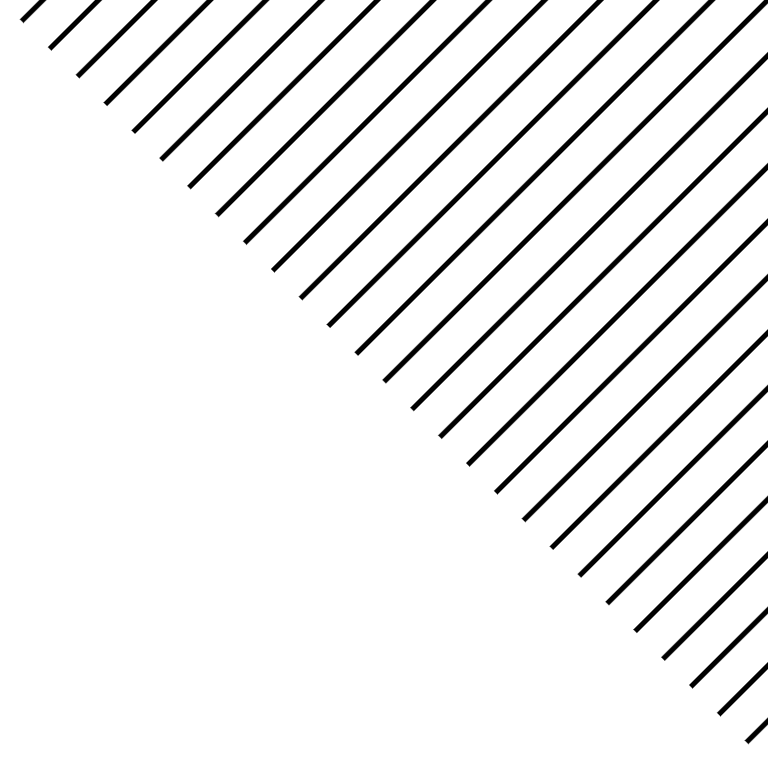
Reproduce this background procedurally as a WebGL 2 fragment shader.

```glsl
#version 300 es
precision highp float;

uniform vec2 u_resolution;
out vec4 outColor;

const vec3 PAPER = vec3(1.0);
const vec3 INK = vec3(0.005);
const float SPACING = 0.05134;    // distance between stripe centres
const float STRIPE_WIDTH = 0.0066;
const float PHASE = 0.70697;      // centre of the middle stripe
const float CUT = 0.0004;         // where the stripes end, from the diagonal

// Axes turned by 45 degrees: x runs along the stripes, y across them
vec2 turnToDiagonal(vec2 p) {
    return vec2(p.x + p.y - 1.0, p.x - p.y + 1.0) * inversesqrt(2.0);
}

// Signed distance to the nearest of evenly spaced stripes
float stripeDistance(float across, float spacing, float phase, float width) {
    float offset = (fract((across - phase) / spacing + 0.5) - 0.5) * spacing;
    return abs(offset) - 0.5 * width;
}

// Coverage of a shape with its edge smoothed over one pixel
float coverage(float dist, float pixel) {
    return clamp(0.5 - dist / pixel, 0.0, 1.0);
}

void main() {
    vec2 uv = gl_FragCoord.xy / u_resolution;
    float pixel = 1.15 / min(u_resolution.x, u_resolution.y);
    vec2 diagonal = turnToDiagonal(uv);

    // Stripes clipped to the upper right half with square ends
    float stripes = stripeDistance(diagonal.y, SPACING, PHASE, STRIPE_WIDTH);
    float halfPlane = CUT - diagonal.x;
    float ink = coverage(max(stripes, halfPlane), pixel);

    outColor = vec4(mix(PAPER, INK, ink), 1.0);
}
```
